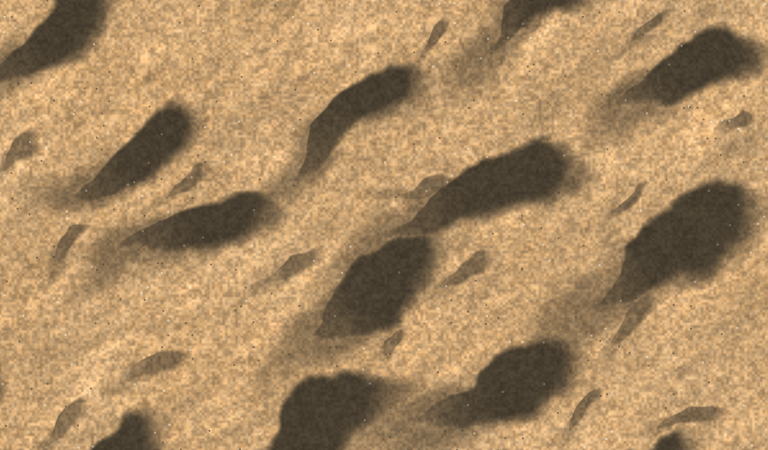
Give the GLSL for this texture, as a Shadertoy shader.

```glsl
const vec3 SHADOW_SAND = vec3(0.285, 0.247, 0.190);
const vec3 PALE_SAND = vec3(0.865, 0.715, 0.530);
const vec3 GOLD_SAND = vec3(0.850, 0.665, 0.445);
const float WIND_ANGLE = 0.56;

vec2 hash2(vec2 p) {
    vec3 q = fract(p.xyx * vec3(0.1031, 0.1030, 0.0973));
    q += dot(q, q.yzx + 33.33);
    return fract((q.xx + q.yz) * q.zy);
}

float noise(vec2 p) {
    vec2 i = floor(p), f = fract(p);
    f = f * f * (3.0 - 2.0 * f);
    float low = mix(hash2(i).x, hash2(i + vec2(1, 0)).x, f.x);
    float high = mix(hash2(i + vec2(0, 1)).x, hash2(i + vec2(1, 1)).x, f.x);
    return mix(low, high, f.y);
}

float fbm(vec2 p, int octaves) {
    float sum = 0.0, amp = 0.5;
    for (int i = 0; i < octaves; i++) {
        sum += amp * noise(p);
        p = mat2(1.6, 1.2, -1.2, 1.6) * p + 7.3;
        amp *= 0.5;
    }
    return sum;
}

vec2 rotate(vec2 p, float angle) {
    float c = cos(angle), s = sin(angle);
    return vec2(c * p.x + s * p.y, c * p.y - s * p.x);
}

// One hollow: crisp crest above, soft foot below, faint tail behind
float hollow(vec2 p, vec2 size, float bend) {
    p.y += bend * p.x * p.x;
    float along = clamp(p.x / size.x, -1.0, 1.0);
    float width = size.y * (0.75 + 0.4 * along);
    float across = p.y / width;
    float blur = mix(0.34, 0.13, smoothstep(-0.4, 0.4, across));
    float dist = length(vec2(p.x / size.x, across));
    float core = 1.0 - smoothstep(1.0 - blur, 1.0 + blur, dist);
    core *= mix(0.8, 1.0, smoothstep(-0.8, 0.0, along));
    vec2 tailPos = vec2(p.x / size.x + 0.6, p.y / (size.y * 0.8));
    float tail = 1.0 - smoothstep(0.5, 1.35, length(tailPos));
    return max(core, 0.5 * tail);
}

// Hollows scattered on a staggered, jittered grid
float hollows(vec2 p, vec2 cell, vec2 size, float seed) {
    vec2 id = floor(p / cell);
    float shade = 0.0;
    for (int j = -1; j <= 1; j++)
    for (int i = -1; i <= 1; i++) {
        vec2 c = id + vec2(i, j);
        vec2 r = hash2(c + seed), k = hash2(c + seed + 57.0);
        vec2 centre = c + 0.5 + 0.7 * (r - 0.5);
        centre.x += 0.5 * mod(c.y, 2.0);
        vec2 q = rotate(p - centre * cell, 0.6 * (k.x - 0.5));
        float scale = mix(0.6, 1.3, k.y);
        shade = max(shade, hollow(q, size * scale, mix(-1.5, 1.2, r.y)));
    }
    return shade;
}

// Height of the uneven ground, stretched along the wind
float ground(vec2 p) {
    return fbm(p * vec2(3.5, 6.0), 5);
}

// Sparse bright or dark single grains
float specks(vec2 p, float density, float seed) {
    vec2 id = floor(p), r = hash2(id + seed);
    float present = step(1.0 - density, hash2(id + seed + 31.0).x);
    float dist = length(fract(p) - 0.3 - 0.4 * r);
    return present * (1.0 - smoothstep(0.06, 0.27, dist));
}

void mainImage(out vec4 fragColor, in vec2 fragCoord) {
    vec2 uv = fragCoord / iResolution.y;
    vec2 p = rotate(uv, WIND_ANGLE) + vec2(3.1, 2.4);

    // Shadows with wavering outlines
    vec2 warp = vec2(fbm(p * 5.0, 3), fbm(p * 5.0 + 40.0, 3)) - 0.45;
    vec2 crumble = vec2(noise(p * 42.0), noise(p * 42.0 + 19.0)) - 0.5;
    vec2 bent = p + 0.13 * warp + 0.009 * crumble;
    float large = hollows(bent, vec2(0.55, 0.30), vec2(0.18, 0.073), 11.0);
    float small = hollows(bent, vec2(0.32, 0.25), vec2(0.07, 0.023), 83.0);
    float shade = max(large, 0.6 * small);

    // Sunlit relief
    float slope = ground(p) - ground(p + vec2(-0.006, 0.016));
    float light = clamp(0.9 + 1.7 * slope, 0.4, 1.08);
    light *= 1.0 - shade;

    // Grain brightness and tint
    float grain = 0.30 * (noise(uv * 175.0) - 0.5) + 0.20 * (noise(uv * 88.0 + 5.0) - 0.5);
    float tint = 0.5 * fbm(uv * 5.0 + 9.0, 3) + 0.75 * noise(uv * 120.0 + 60.0) - 0.1;
    vec3 sunlit = mix(PALE_SAND, GOLD_SAND, clamp(tint, 0.0, 1.0));
    vec3 color = mix(SHADOW_SAND, sunlit, light);
    color *= 1.0 + grain * mix(0.75, 1.0, light);

    float bright = specks(uv * 65.0, 0.018, 3.0);
    float dark = specks(uv * 75.0 + 0.4, 0.022, 140.0);
    color = mix(color, vec3(0.95, 0.90, 0.80), bright * mix(0.25, 0.75, light));
    color = mix(color, SHADOW_SAND, 0.6 * dark);

    fragColor = vec4(clamp(color, 0.0, 1.0), 1.0);
}
```
